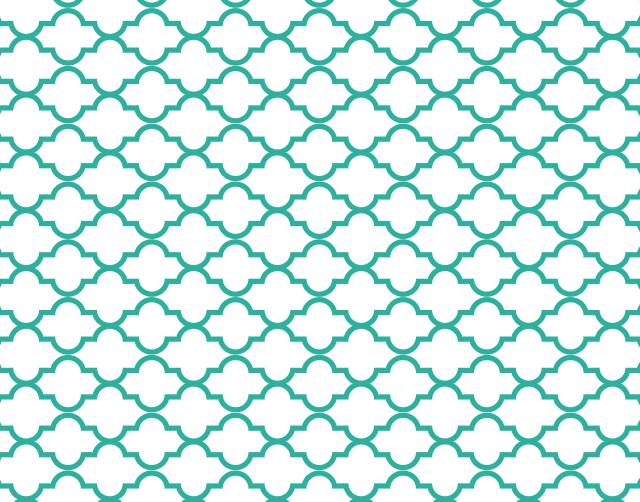
Write a Shadertoy shader that draws this pattern.

```glsl
// A teal quatrefoil trellis on white. Each repeat is folded into one quadrant,
// where the line is a stepped wave: a half-round cap, a short level bar and
// a half-round cup, all measured as signed distances of equal stroke width.

const float HALF_STROKE = 0.0625;
const float ARC_RADIUS = 0.37;
const vec2 HALF_TILE = vec2(1.0, 0.69);

float ringDistance(vec2 p) {
    return abs(length(p) - ARC_RADIUS) - HALF_STROKE;
}

float boxDistance(vec2 p, vec2 halfSize) {
    vec2 d = abs(p) - halfSize;
    return length(max(d, 0.0)) + min(max(d.x, d.y), 0.0);
}

// Mirror every tile about its centre, where two arcs touch back to back
vec2 foldTile(vec2 p) {
    return abs(mod(p + HALF_TILE, 2.0 * HALF_TILE) - HALF_TILE);
}

float trellisDistance(vec2 p) {
    vec2 q = foldTile(p);
    float barY = 0.373;

    // Cap around the tile axis, cut flush with the far edge of the bar
    vec2 capPoint = q - vec2(0.0, barY + HALF_STROKE);
    float cap = max(ringDistance(capPoint), capPoint.y);

    // Cup around the tile side, cut flush with the near edge of the bar
    vec2 cupPoint = q - vec2(HALF_TILE.x, barY - HALF_STROKE);
    float cup = max(ringDistance(cupPoint), -cupPoint.y);

    // Level bar joining the two arcs
    vec2 barSize = vec2(0.5 * HALF_TILE.x - ARC_RADIUS, HALF_STROKE);
    float bar = boxDistance(q - vec2(0.5 * HALF_TILE.x, barY), barSize);

    return min(bar, min(cap, cup));
}

void mainImage(out vec4 fragColor, in vec2 fragCoord) {
    // About 7.6 repeats across the width
    float pixel = 15.28 / iResolution.x;
    vec2 p = (fragCoord - 0.5 * iResolution.xy) * pixel;
    p += vec2(0.016, -0.283);

    float line = clamp(0.5 - trellisDistance(p) / pixel, 0.0, 1.0);
    vec3 color = mix(vec3(1.0), vec3(0.18, 0.69, 0.62), line);
    fragColor = vec4(color, 1.0);
}
```
